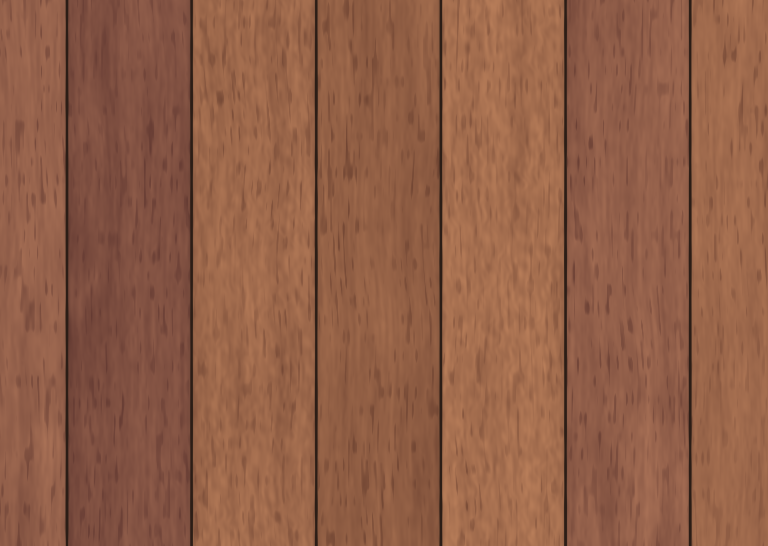
Reproduce this texture procedurally as a Shadertoy shader.

```glsl
// Seven upright hardwood planks parted by thin dark seams, cut off at both sides.
// Each plank has its own tone and grain: stretched noise gives streaks, fibres and
// pores, bent rings give arched figure, and crossed waves give a scaly ripple.
#define PLANK_WIDTH 0.1623
#define FIRST_SEAM 0.0872
#define SEAM_HALF 0.0017
#define STREAK_AMOUNT 0.50
#define FIBRE_AMOUNT 0.42
#define PORE_AMOUNT 0.42
#define FIGURE_AMOUNT 0.20
#define RIPPLE_AMOUNT 0.34
#define DARK_WOOD vec3(0.470, 0.292, 0.222)
#define LIGHT_WOOD vec3(0.670, 0.450, 0.330)
#define SEAM_COLOR vec3(0.170, 0.115, 0.085)

// Per plank, left to right: base tone, and strengths of figure and ripple
const float TONE[7] = float[7](0.50, 0.13, 0.73, 0.50, 0.88, 0.43, 0.76);
const float FIGURE[7] = float[7](0.8, 1.0, 0.15, 0.1, 0.1, 0.8, 0.2);
const float RIPPLE[7] = float[7](0.2, 0.3, 0.9, 0.25, 1.0, 0.3, 0.3);

float hash(vec2 p) {
    vec3 q = fract(p.xyx * 0.1031);
    q += dot(q, q.yzx + 33.33);
    return fract((q.x + q.y) * q.z);
}

float noise(vec2 p) {
    vec2 cell = floor(p), t = fract(p);
    t = t * t * (3.0 - 2.0 * t);
    float low = mix(hash(cell), hash(cell + vec2(1, 0)), t.x);
    float high = mix(hash(cell + vec2(0, 1)), hash(cell + vec2(1, 1)), t.x);
    return mix(low, high, t.y);
}

float fbm(vec2 p) {
    float sum = 0.0, gain = 0.5;
    for (int i = 0; i < 4; i++) {
        sum += gain * noise(p);
        p = p * 2.03 + 17.3;
        gain *= 0.5;
    }
    return sum / 0.9375;
}

// Arched growth rings, faded in and out along the plank
float figure(vec2 p, float across) {
    float bend = 3.5 * fbm(p * vec2(16.0, 6.0));
    float phase = p.y * 24.0 + across * across * 14.0 + bend * 4.0;
    float ring = 0.5 + 0.5 * sin(phase);
    return (ring * ring - 0.4) * smoothstep(0.3, 0.7, noise(p * vec2(9.0, 5.0) + 4.0));
}

// Short slanted flecks that interlock like scales
float ripple(vec2 p) {
    float sway = noise(p * vec2(60.0, 70.0)) - 0.5;
    vec2 q = vec2(p.x + 0.006 * sway, p.y + 0.5 * p.x);
    return noise(q * vec2(230.0, 85.0)) - 0.5;
}

float grainTone(vec2 p, float across, int id) {
    // Shift each plank to its own stretch of wood and let the fibres wander
    vec2 q = p + vec2(float(id) * 1.7, float(id) * 3.1) + 2.0;
    float wander = noise(q * vec2(12.0, 7.0)) - 0.5;
    vec2 g = q + vec2(0.012 * wander, 0.0);

    float streak = fbm(g * vec2(38.0, 2.0)) - 0.5;
    float cloud = fbm(q * vec2(9.0, 5.0)) - 0.5;
    float fibre = 0.6 * noise(g * vec2(210.0, 16.0))
                + 0.4 * noise(g * vec2(330.0, 60.0)) - 0.5;
    float pore = smoothstep(0.66, 0.92, noise(g * vec2(280.0, 42.0) + 9.0));
    float poreCover = 0.4 + 0.9 * noise(q * vec2(20.0, 4.0));

    float tone = TONE[id] + STREAK_AMOUNT * streak + 0.38 * cloud;
    tone += FIBRE_AMOUNT * fibre - PORE_AMOUNT * pore * poreCover;
    tone += FIGURE_AMOUNT * FIGURE[id] * figure(q, across);
    tone += RIPPLE_AMOUNT * RIPPLE[id] * ripple(q);
    return tone + 0.04;
}

void mainImage(out vec4 fragColor, in vec2 fragCoord) {
    vec2 p = fragCoord / iResolution.x;
    float pixel = 1.0 / iResolution.x;

    // Plank index and position across it, -0.5 to 0.5
    float slot = (p.x - FIRST_SEAM) / PLANK_WIDTH;
    int id = clamp(int(floor(slot)) + 1, 0, 6);
    float across = fract(slot) - 0.5;
    float edge = (0.5 - abs(across)) * PLANK_WIDTH;

    // Wood colour: figured planks lean red, plain ones lean orange
    float tone = clamp(grainTone(p, across, id), -0.55, 1.3);
    vec3 color = mix(DARK_WOOD, LIGHT_WOOD, tone);
    color += vec3(0.0, -0.003, 0.028) * (FIGURE[id] - 0.4);

    // Rounded plank edges, then the seam with slightly uneven width
    color *= 1.0 - 0.22 * exp(-edge / 0.0022);
    float halfWidth = SEAM_HALF * (0.85 + 0.3 * noise(vec2(slot * 0.5, p.y * 40.0)));
    float seam = 1.0 - smoothstep(halfWidth - 0.7 * pixel, halfWidth + 0.7 * pixel, edge);
    color = mix(color, SEAM_COLOR, seam);

    fragColor = vec4(clamp(color, 0.0, 1.0), 1.0);
}
```
